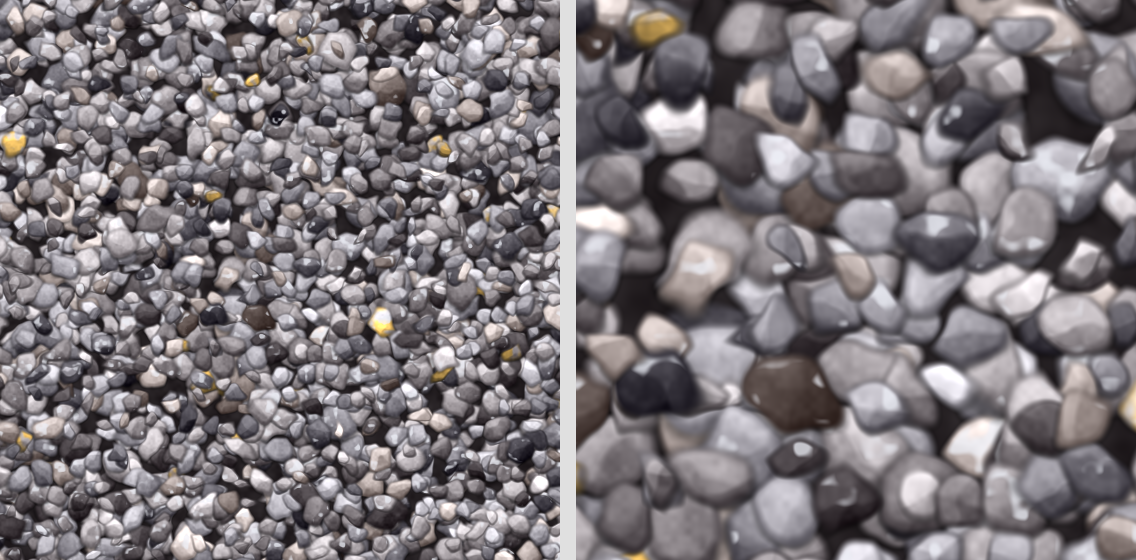
Left, the full canvas; right, a detail of the centre.
Reproduce this texture procedurally as a Shadertoy shader.

```glsl
// Loose grey gravel: layers of jittered grid cells, each holding one rounded
// many-sided stone, painted from the bottom up. Every stone casts a soft halo
// of shade and is lit from above, with facets, mottling and pale glints.

const vec3 GAP_COLOR = vec3(0.14, 0.12, 0.13);
const vec3 GREY_CAST = vec3(0.014, -0.013, 0.003);
const vec2 LIGHT_DIR = vec2(-0.2, 0.98);

vec4 hash4(vec2 p) {
    vec4 q = fract(p.xyxy * vec4(0.1031, 0.1030, 0.0973, 0.1099));
    q += dot(q, q.wzxy + 33.33);
    return fract((q.xxyz + q.yzzw) * q.zywx);
}

float noise(vec2 p) {
    vec2 i = floor(p), f = fract(p);
    f = f * f * (3.0 - 2.0 * f);
    float low = mix(hash4(i).x, hash4(i + vec2(1, 0)).x, f.x);
    float high = mix(hash4(i + vec2(0, 1)).x, hash4(i + vec2(1, 1)).x, f.x);
    return mix(low, high, f.y);
}

vec2 rotate(vec2 p, float a) {
    float c = cos(a), s = sin(a);
    return vec2(c * p.x + s * p.y, c * p.y - s * p.x);
}

// Rounded polygon: a power norm over randomly turned half planes
float stoneShape(vec2 q, vec2 id) {
    float sum = 1e-6;
    for (int i = 0; i < 7; i++) {
        vec4 h = hash4(id + float(i) * 7.31);
        float a = (float(i) + 0.7 * h.x) * 0.8976;
        float w = dot(q, vec2(cos(a), sin(a))) / mix(0.72, 1.05, h.y);
        sum += pow(max(w, 0.0), 8.0);
    }
    return pow(sum, 0.125) - 1.0;
}

// One broken face, brighter when it leans towards the light
float facet(vec2 w, float turn, float shift, float wobble) {
    vec2 dir = vec2(cos(turn), sin(turn));
    float side = dot(w, dir) + shift + wobble;
    return (smoothstep(-0.12, 0.12, side) - 0.5) * (dot(dir, LIGHT_DIR) + 0.15);
}

vec3 stoneColor(vec2 w, float d, vec2 id, float mottle, float grain, float sparkle) {
    vec4 h = hash4(id + 51.7), k = hash4(id + 93.1);
    float tone = 0.33 + 0.60 * (0.6 * h.x + 0.4 * h.y);
    float dark = step(k.x, 0.13);
    tone *= 1.0 - 0.52 * dark;

    // Broad light, two faces, surface texture
    float light = dot(w, LIGHT_DIR);
    float wobble = 0.5 * (mottle - 0.5);
    float shade = 0.11 * light
        + 0.17 * facet(w, 6.28 * h.z, 0.4 * k.y - 0.2, wobble)
        + 0.13 * facet(w, 6.28 * h.w, 0.8 * k.z - 0.4, -wobble);
    shade += 0.18 * (mottle - 0.5) + 0.07 * (grain - 0.5);
    tone += shade * (1.0 - 0.35 * dark);
    tone *= mix(0.70, 1.0, smoothstep(0.0, 0.35, -d + 0.12 * light));

    // Mineral tints: warm white, cool slate, rare ochre
    vec3 color = vec3(tone) + GREY_CAST;
    color += vec3(0.09, 0.065, 0.035) * step(0.86, k.w);
    color += vec3(-0.015, 0.0, 0.018) * step(k.w, 0.35);
    float ochre = step(0.986, k.y) * smoothstep(0.2, 0.6, mottle);
    color = mix(color, tone * vec3(1.22, 0.98, 0.52), ochre);

    // Wet looking glints on upper faces
    float glint = smoothstep(0.62, 0.82, sparkle + 0.12 * light)
        * step(0.45, k.z) * smoothstep(0.05, 0.3, -d);
    return mix(color, vec3(0.93, 0.94, 0.97), 0.75 * glint);
}

void mainImage(out vec4 fragColor, in vec2 fragCoord) {
    vec2 uv = fragCoord / iResolution.y;
    float mottle = 0.6 * noise(uv * 62.0) + 0.4 * noise(uv * 125.0 + 9.0);
    float grain = noise(uv * 240.0 + 31.0);
    float sparkle = 0.7 * noise(uv * 75.0 + 70.0) + 0.3 * noise(uv * 150.0);
    vec2 warp = vec2(noise(uv * 55.0 + 13.0), noise(uv * 55.0 + 47.0)) - 0.5;
    vec3 color = GAP_COLOR + 0.1 * (mottle - 0.5);

    for (int layer = 0; layer < 6; layer++) {
        float fl = float(layer);
        float cells = 16.5 + 0.9 * fl;
        vec2 p = uv * cells + fl * vec2(17.37, 29.71) + 0.16 * warp;
        vec2 cell = floor(p);
        for (int y = -1; y <= 1; y++)
        for (int x = -1; x <= 1; x++) {
            vec2 id = cell + vec2(x, y);
            vec2 seed = id + fl * 113.0;
            vec4 h = hash4(seed), k = hash4(seed + 211.0);
            if (k.z < 0.12) continue;

            // Place, turn and stretch the stone
            float radius = mix(0.33, 0.62, h.z * h.z) * (k.w > 0.9 ? 1.3 : 1.0);
            float aspect = mix(0.55, 1.0, k.x);
            vec2 w = (p - id - 0.1 - 0.8 * h.xy) / radius;
            vec2 q = rotate(w, 2.7 * (h.w - 0.5));
            q.y /= aspect;
            float d = stoneShape(q, seed);

            // Shade thrown on the stones below, then the stone itself
            float halo = 1.0 - smoothstep(-0.1, 0.28, d);
            color *= 1.0 - halo * clamp(0.34 - 0.26 * w.y, 0.05, 0.6);
            float edge = d * radius * aspect / cells;
            float cover = 1.0 - smoothstep(-0.0032, 0.0032, edge);
            if (cover > 0.0)
                color = mix(color, stoneColor(w, d, seed, mottle, grain, sparkle), cover);
        }
    }
    fragColor = vec4(clamp(color, 0.0, 1.0), 1.0);
}
```
